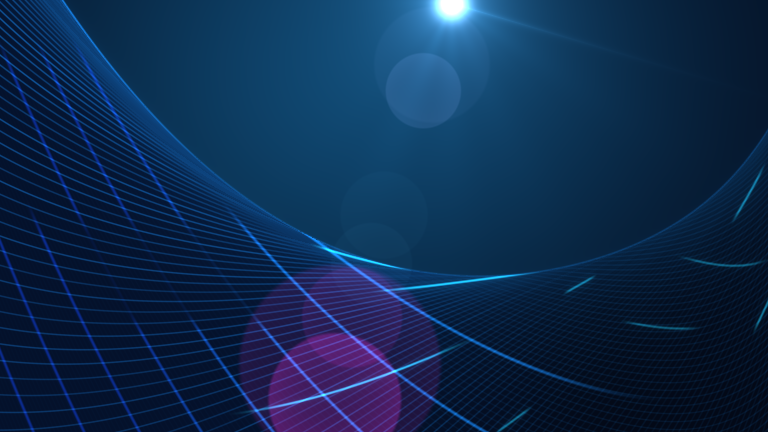
This background is drawn by a Shadertoy shader. Its source:

```glsl
// A curved wire mesh sags like a net under a bright lamp in a teal haze.
// Two families of curves leave the rim of the net: rows to its left, ribs to
// its right. Glints, lens discs and a fan of rays are added on top.

const vec2 LIGHT_POS = vec2(1.046, 0.992);
const vec2 RIM_LOW = vec2(1.111, 0.361);       // lowest point of the rim
const float ROW_STEP = 0.0235;
const float ROW_BEND = 0.64;
const float RIB_STEP = 0.36;
const float RIB_START = 0.713;
const float THREAD_STEP = 0.03;
const vec3 NIGHT = vec3(0.010, 0.038, 0.105);
const vec3 HAZE = vec3(0.040, 0.215, 0.300);
const vec3 ROW_BLUE = vec3(0.06, 0.36, 0.60);
const vec3 RIB_BLUE = vec3(0.05, 0.20, 0.80);
const vec3 RIB_SKY = vec3(0.07, 0.45, 0.80);
const vec3 CYAN = vec3(0.10, 0.70, 0.82);

// Glints: curve parameter at start and end, then x at start and end
const vec4 ROW_GLINTS[7] = vec4[7](
    vec4(0.88, 0.95, 0.71, 0.95), vec4(1.196, 1.24, 0.85, 1.25),
    vec4(1.438, 1.57, 0.52, 1.09), vec4(2.10, 2.10, 1.69, 1.77),
    vec4(1.90, 1.927, 1.14, 1.23), vec4(1.614, 1.626, 1.30, 1.38),
    vec4(2.55, 2.578, 1.74, 1.80));
const vec4 RIB_GLINTS[2] = vec4[2](
    vec4(1.35, 1.11, 1.56, 1.78), vec4(1.03, 0.99, 1.43, 1.62));

// Lens discs: centre, radius, strength of the tint
const vec4 DISCS[7] = vec4[7](
    vec4(0.787, 0.155, 0.235, 0.20), vec4(0.775, 0.075, 0.155, 0.38),
    vec4(0.815, 0.265, 0.117, 0.14), vec4(0.889, 0.502, 0.102, 0.04),
    vec4(0.860, 0.390, 0.095, 0.05), vec4(1.000, 0.850, 0.135, 0.045),
    vec4(0.980, 0.790, 0.088, 0.13));

float hash(float n) {
    n = fract(n * 0.1031);
    n *= n + 33.33;
    return fract(n * (n + n));
}

float noise(float x) {
    float f = fract(x);
    return mix(hash(floor(x)), hash(floor(x) + 1.0), f * f * (3.0 - 2.0 * f));
}

float rimHeight(float x) {
    float d = abs(x - RIM_LOW.x);
    float left = 0.53 * d * d + 0.16 * d * d * d;
    float right = 0.55 * d * d + 1.07 * pow(d, 6.0);
    return RIM_LOW.y + (x < RIM_LOW.x ? left : right);
}

// Rate of change per canvas height
float slope(float f) {
    return max(length(vec2(dFdx(f), dFdy(f))) * iResolution.y, 1e-3);
}

float stroke(float dist, float width) {
    return 1.0 - smoothstep(0.0, width + 1.0 / iResolution.y, dist);
}

// Evenly spaced lines that melt into their mean where too dense
float repeatLines(float c, float period, float width) {
    float g = slope(c);
    float px = 1.0 / iResolution.y;
    float dist = abs(fract(c / period + 0.5) - 0.5) * period / g;
    float mean = min((width + px) * g / period, 0.6);
    return mix(stroke(dist, width), mean, smoothstep(0.15, 0.45, px * g / period));
}

// A tapered bright part of one curve; f is zero on the curve
float glint(float f, float along) {
    float taper = smoothstep(0.0, 0.3, along) * (1.0 - smoothstep(0.75, 1.05, along));
    float dist = abs(f) / slope(f);
    return taper * (stroke(dist, 0.0026) + 0.12 * exp(-dist * 130.0));
}

vec3 backdrop(vec2 p) {
    vec2 q = (p - vec2(0.82, 0.80)) / vec2(0.78, 0.66);
    vec3 col = NIGHT + HAZE * exp(-dot(q, q));
    vec2 d = p - LIGHT_POS;
    float r = length(d);
    float fan = mix(0.5, noise(atan(d.x, -d.y) * 5.0 + 20.0), 0.45);
    col += vec3(0.04, 0.11, 0.15) * fan * exp(-r * 3.2);
    return col + vec3(0.10, 0.19, 0.25) * exp(-r * 7.0);
}

vec3 mesh(vec2 p, float depth) {
    float h = max(depth, 0.0);
    float rowT = p.x + sqrt(h / ROW_BEND);
    float ribT = p.x - pow(2.0 * h, 0.8);
    float rightSide = smoothstep(0.75, 1.45, p.x);
    vec3 col = mix(vec3(0.016, 0.065, 0.165), vec3(0.010, 0.032, 0.085), rightSide);
    col += vec3(0.012, 0.07, 0.11) * exp(-h * 7.0);

    // Fine rows and threads
    float rowGain = 0.6 + 0.4 * hash(floor(rowT / ROW_STEP + 0.5) + 7.0);
    float lit = mix(0.62, 0.18, rightSide) * mix(0.65, 1.1, smoothstep(0.0, 0.9, p.y));
    col += ROW_BLUE * rowGain * lit * repeatLines(rowT, ROW_STEP, 0.0012);
    col += ROW_BLUE * mix(0.03, 0.13, rightSide) * repeatLines(ribT, THREAD_STEP, 0.001);

    // Broad ribs, each with its own start, broken in the middle on the left
    float rib = repeatLines(ribT - RIB_START, RIB_STEP, 0.0038);
    float broken = smoothstep(0.22, 0.28, p.y) * (1.0 - smoothstep(0.44, 0.54, p.y));
    broken *= smoothstep(-0.95, -0.9, ribT) * (1.0 - smoothstep(0.1, 0.2, ribT));
    float top = mix(0.54, 0.92, smoothstep(-0.95, -0.85, ribT) * (1.0 - smoothstep(0.1, 0.25, ribT)));
    float reach = (1.0 - smoothstep(0.8, 0.9, ribT)) * (1.0 - smoothstep(1.15, 1.56, p.x));
    reach *= 1.0 - smoothstep(top - 0.1, top, p.y);
    float ribGain = mix(0.48, 0.72, smoothstep(0.3, 0.7, p.x));
    col += mix(RIB_BLUE, RIB_SKY, smoothstep(0.2, 0.75, p.x)) * rib * reach * ribGain * (1.0 - 0.85 * broken);

    // Cyan glints
    for (int i = 0; i < 7; i++) {
        vec4 g = ROW_GLINTS[i];
        float along = (p.x - g.z) / (g.w - g.z);
        float s = max(mix(g.x, g.y, along) - p.x, 0.0);
        col += CYAN * glint(depth - ROW_BEND * s * s, along) * (i < 3 ? 0.85 : 0.5);
    }
    for (int i = 0; i < 2; i++) {
        vec4 g = RIB_GLINTS[i];
        float along = (p.x - g.z) / (g.w - g.z);
        float s = max(p.x - mix(g.x, g.y, along), 0.0);
        col += CYAN * 0.4 * glint(depth - 0.5 * pow(s, 1.25), along);
    }
    return col;
}

vec3 lensDiscs(vec2 p) {
    vec3 sum = vec3(0.0);
    for (int i = 0; i < 7; i++) {
        vec4 disc = DISCS[i];
        float r = length(p - disc.xy) / disc.z;
        float body = (1.0 - smoothstep(0.96, 1.02, r)) * (0.65 + 0.35 * r * r);
        vec3 cool = mix(vec3(0.22, 0.40, 0.45), vec3(0.50, 0.42, 0.58), smoothstep(0.55, 0.75, disc.y));
        vec3 tint = mix(vec3(0.58, 0.08, 0.45), cool, smoothstep(0.28, 0.38, disc.y));
        sum += tint * body * disc.w;
    }
    return sum;
}

void mainImage(out vec4 fragColor, in vec2 fragCoord) {
    vec2 p = fragCoord / iResolution.y;
    p.x *= (16.0 / 9.0) * iResolution.y / iResolution.x;
    float depth = rimHeight(p.x) - p.y;
    float edge = depth / slope(depth);
    float px = 1.0 / iResolution.y;
    vec3 col = mix(backdrop(p), mesh(p, depth), smoothstep(-px, px, edge));

    // Rim line, brightest at the upper left
    float rimGain = mix(0.9, 0.32, smoothstep(0.15, 0.55, p.x));
    col += RIB_SKY * rimGain * (stroke(abs(edge), 0.0015) * 0.6 + 0.08 * exp(-abs(edge) * 90.0));
    col += lensDiscs(p);

    // Lamp and its thin streak
    vec2 d = p - LIGHT_POS;
    float r = length(d);
    vec2 axis = normalize(vec2(0.96, -0.285));
    float off = abs(d.x * axis.y - d.y * axis.x);
    col += vec3(0.08, 0.16, 0.22) * exp(-off * 180.0 - r * 5.0) * step(0.0, dot(d, axis));
    col += vec3(0.80, 0.90, 1.0) * exp(-r * r * 900.0) * 1.5;
    col += vec3(0.24, 0.36, 0.48) * exp(-r * 18.0);
    fragColor = vec4(clamp(col, 0.0, 1.0), 1.0);
}
```
